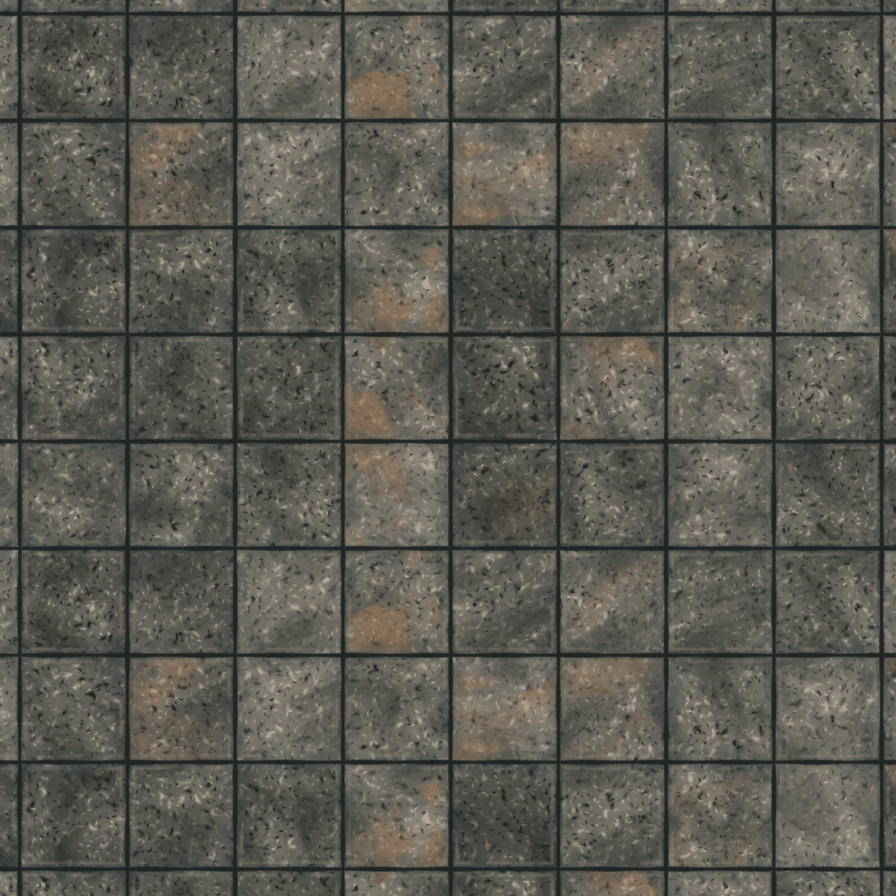
This texture is drawn by a three.js fragment shader. Its source:

```glsl
varying vec2 vUv;

const vec2 TILE_COUNT = vec2(8.316, 8.38);
const vec2 GRID_ORIGIN = vec2(0.022, 0.030);
const float ROW_CYCLE = 5.0;
const float GROUT_HALF_WIDTH = 0.019;
const float EDGE_SOFTNESS = 0.022;

const vec3 GROUT = vec3(0.12, 0.15, 0.14);
const vec3 STONE_DARK = vec3(0.22, 0.23, 0.21);
const vec3 STONE_LIGHT = vec3(0.58, 0.55, 0.50);
const vec3 RUST = vec3(0.59, 0.47, 0.36);
const vec3 COOL_RIM = vec3(0.20, 0.25, 0.25);
const vec3 BEVEL = vec3(0.56, 0.51, 0.44);

float hash(vec2 p, float seed) {
  return fract(sin(dot(p, vec2(12.99, 78.23)) + seed * 37.7) * 4375.85);
}

// Layered sines, each warped by the layer before
float mottle(vec2 p) {
  float sum = 0.0;
  float gain = 0.5;
  for (int i = 0; i < 5; i++) {
    p = mat2(0.8, 0.6, -0.6, 0.8) * p * 1.7 + 1.2 * sin(p.yx);
    sum += gain * sin(p.x) * sin(p.y);
    gain *= 0.65;
  }
  return sum;
}

// Cellular noise made of short curved marks, both light and dark
float chisel(vec2 p, float seed) {
  vec2 cell = floor(p);
  float sum = 0.0;
  for (int y = -1; y <= 1; y++) {
    for (int x = -1; x <= 1; x++) {
      vec2 id = cell + vec2(float(x), float(y));
      vec2 offset = p - id - vec2(hash(id, seed), hash(id, seed + 1.0));
      float angle = 6.2832 * hash(id, seed + 2.0);
      vec2 dir = vec2(cos(angle), sin(angle));
      float along = dot(offset, dir);
      float across = dot(offset, vec2(-dir.y, dir.x)) + 0.5 * along * along;
      float strength = 2.0 * hash(id, seed + 3.0) - 1.0;
      sum += strength * exp(-9.0 * along * along - 40.0 * across * across);
    }
  }
  return sum;
}

// Stone face with its own tone, marks and rust stains
vec3 stone(vec2 local, vec2 id) {
  float seed = 20.0 * hash(id, 0.3);
  vec2 shift = 40.0 * vec2(hash(id, 1.7), hash(id, 2.9));
  float tone = hash(id, 4.1) - 0.5;
  float cloud = mottle(local * 2.6 + shift);
  float marks = chisel(local * 9.0, seed) + chisel(local * 17.0, seed + 5.0);
  float roughness = 0.65 + 0.5 * cloud;
  float light = 0.50 + 0.48 * tone + 0.38 * cloud + roughness * marks;
  vec3 color = mix(STONE_DARK, STONE_LIGHT, clamp(light, -0.25, 1.3));

  float warmth = smoothstep(0.55, 0.85, hash(id, 6.3));
  float stain = smoothstep(0.0, 0.5, mottle(local * 1.5 + shift.yx));
  vec3 rust = RUST * (0.95 + 0.18 * marks);
  return mix(color, rust, 0.75 * warmth * stain);
}

// Cool worn rim with a thin, broken bevel highlight
vec3 weatherRim(vec3 color, float edge, vec2 local, vec2 id) {
  float wear = mottle(local * 4.0 + 9.0 * id);
  float rim = 1.0 - smoothstep(0.02, 0.17, edge + 0.07 * wear);
  color = mix(color, COOL_RIM, 0.32 * rim);
  float ridge = (edge - 0.058) / 0.018;
  float broken = smoothstep(-0.35, 0.35, wear);
  return mix(color, BEVEL, 0.42 * broken * exp(-ridge * ridge));
}

void main() {
  // Tile grid, with stones recurring every few rows
  vec2 grid = (vUv - GRID_ORIGIN) * TILE_COUNT;
  vec2 cell = floor(grid);
  vec2 local = grid - cell;
  vec2 id = vec2(cell.x, mod(cell.y, ROW_CYCLE));

  vec2 sides = min(local, 1.0 - local);
  float edge = min(sides.x, sides.y);
  vec3 color = weatherRim(stone(local, id), edge, local, id);

  // Slightly uneven grout
  float wobble = 0.004 * sin(grid.x * 9.0 + 2.0 * sin(grid.y * 7.0));
  float face = smoothstep(0.0, EDGE_SOFTNESS, edge - GROUT_HALF_WIDTH + 0.5 * EDGE_SOFTNESS + wobble);
  gl_FragColor = vec4(mix(GROUT, color, face), 1.0);
}
```
